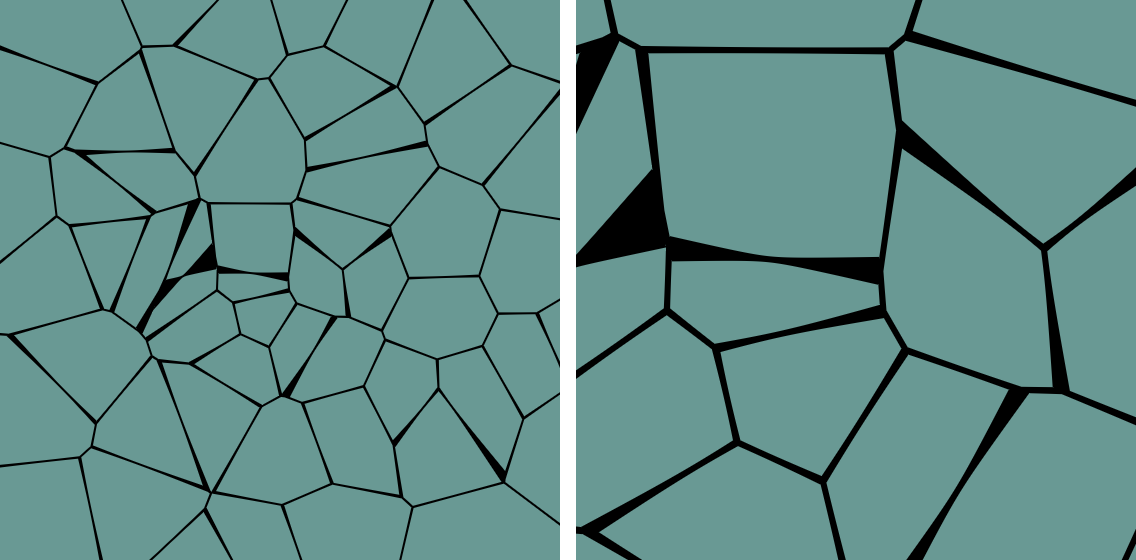
Left: the whole. Right: its middle third, enlarged.
Give the GLSL for this pattern, as a Shadertoy shader.

```glsl
const int SEED_COUNT = 56;

float hash(float n) {
    n = fract(n * 0.1031);
    n *= n + 33.33;
    n *= n + n;
    return fract(n);
}

// Sunflower layout, loosened by jitter that is stronger near the middle
vec2 seedPosition(int i) {
    float k = float(i);
    float t = (k + 0.5) / float(SEED_COUNT);
    float angle = 2.39996 * k + 0.8;
    vec2 jitter = vec2(hash(k + 17.3), hash(k + 151.7)) - 0.5;
    return 0.62 * pow(t, 0.75) * vec2(cos(angle), sin(angle))
         + jitter * mix(0.21, 0.13, t);
}

void mainImage(out vec4 fragColor, in vec2 fragCoord) {
    float canvas = min(iResolution.x, iResolution.y);
    vec2 p = (fragCoord - 0.5 * iResolution.xy) / canvas;

    // Offsets and distances to the two closest seeds
    vec2 toFirst = vec2(0.0), toSecond = vec2(0.0);
    float first = 1e3, second = 1e3;
    for (int i = 0; i < SEED_COUNT; i++) {
        vec2 offset = p - seedPosition(i);
        float d = length(offset);
        if (d < first) {
            second = first;
            toSecond = toFirst;
            first = d;
            toFirst = offset;
        } else if (d < second) {
            second = d;
            toSecond = offset;
        }
    }

    // Cracks widen where neighbouring seeds lie close together
    float slope = length(toFirst / max(first, 1e-5) - toSecond / max(second, 1e-5));
    float edge = (second - first - 0.0036) / max(slope, 1e-3);
    float cell = clamp(0.5 + edge * canvas, 0.0, 1.0);

    vec3 crackColor = vec3(0.0);
    vec3 cellColor = vec3(0.41, 0.60, 0.58);
    fragColor = vec4(mix(crackColor, cellColor, cell), 1.0);
}
```
